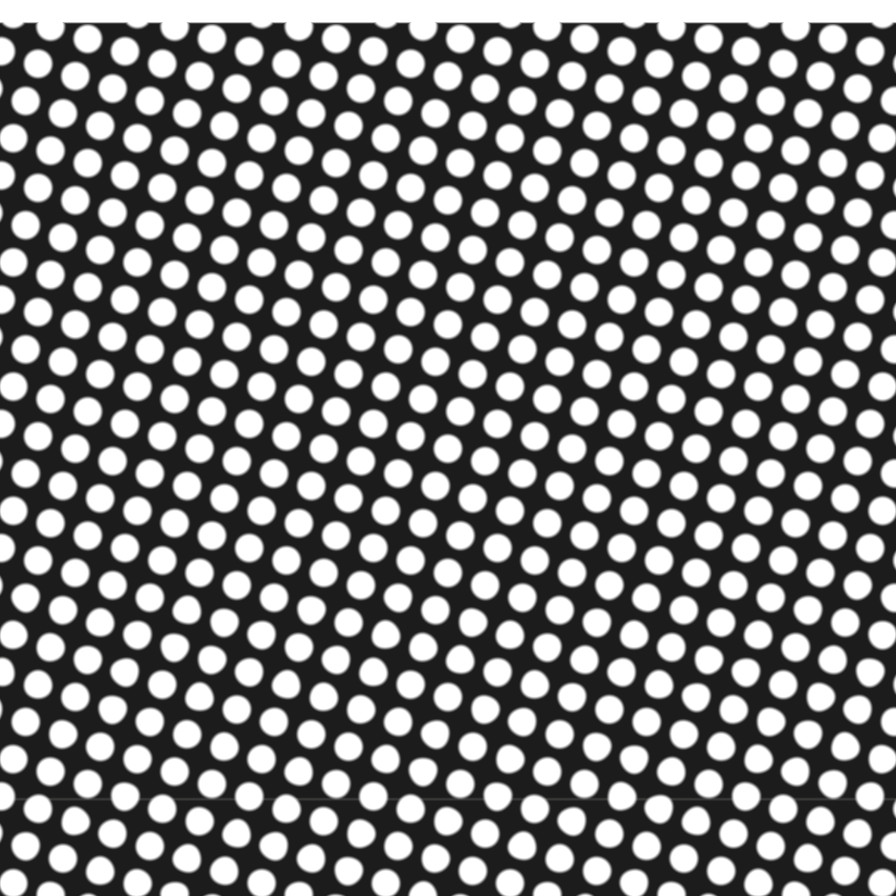
Reproduce this pattern procedurally as a WebGL 1 fragment shader.

```glsl
precision mediump float;
// Draws white dots on near-black ink: a square lattice tilted by atan(1/3),
// folded to one cell, below a plain white strip. Lower dots have slightly
// uneven outlines, and a faint hairline seam crosses the ink near the bottom.

uniform vec2 u_resolution;

const vec3 INK = vec3(0.11, 0.11, 0.108);
const vec3 PAPER = vec3(1.0);
const float PERIOD = 0.1386;              // horizontal and vertical repeat
const vec2 ANCHOR = vec2(0.098, 0.9566);  // centre of one dot
const float DOT_RADIUS = 0.0157;
const float EDGE_SOFTNESS = 0.0026;
const float STRIP_BOTTOM = 0.9745;
const float WEAR_TOP = 0.36;
const float WEAR_DEPTH = 0.0007;
const float SEAM_Y = 0.108;
const float SEAM_WIDTH = 0.0026;

float hash(vec2 p) {
  return fract(sin(dot(p, vec2(12.9898, 78.233))) * 43758.5453);
}

// Coverage of a shape from its signed distance, negative inside.
float fill(float dist, float softness) {
  return 1.0 - smoothstep(-softness, softness, dist);
}

// Signed distance to the nearest dot of the tilted lattice.
float dotLattice(vec2 p, float period, float radius, float wear) {
  vec2 stepU = period * vec2(0.3, -0.1);
  vec2 stepV = period * vec2(0.1, 0.3);
  vec2 lattice = vec2(dot(p, stepU), dot(p, stepV)) / dot(stepU, stepU);
  vec2 id = floor(lattice + 0.5);
  vec2 offset = (lattice - id) * length(stepU);

  // Three shallow lobes, turned and scaled differently for each dot.
  float angle = atan(offset.y, offset.x + 1e-5);
  float phase = 6.2832 * hash(id);
  float lobes = wear * hash(id + 17.0) * cos(3.0 * angle + phase);
  return length(offset) - radius - lobes;
}

void main() {
  vec2 uv = gl_FragCoord.xy / u_resolution;
  float pixel = 1.0 / min(u_resolution.x, u_resolution.y);
  float softness = max(EDGE_SOFTNESS, 0.75 * pixel);

  // Dots and top strip
  float wear = WEAR_DEPTH * (1.0 - smoothstep(WEAR_TOP - 0.04, WEAR_TOP, uv.y));
  float dots = fill(dotLattice(uv - ANCHOR, PERIOD, DOT_RADIUS, wear), softness);
  float strip = fill(STRIP_BOTTOM - uv.y, 0.6 * softness);

  // Hairline seam, visible only in the ink
  float seam = 1.0 - smoothstep(0.0, max(SEAM_WIDTH, pixel), abs(uv.y - SEAM_Y));
  vec3 ground = mix(INK, PAPER, 0.13 * seam);

  gl_FragColor = vec4(mix(ground, PAPER, max(dots, strip)), 1.0);
}
```
